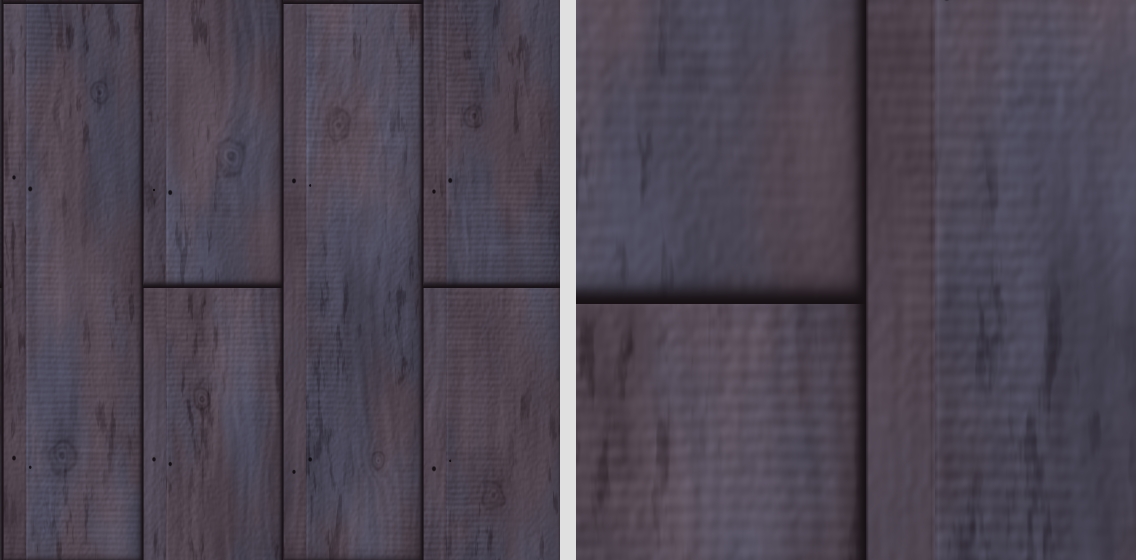
Left, the full canvas; right, a detail of the centre.
A Shadertoy shader for this texture:

```glsl
// Dark violet stained timber cladding: four rough-sawn boards with staggered butt joints.

const float BOARD_COUNT = 4.0;
const float BOARD_WIDTH = 1.0 / BOARD_COUNT;
const float LEFT_OFFSET = 0.006;
const float BATTEN_WIDTH = 0.041;
const vec3 SHADOW_COLOR = vec3(0.09, 0.065, 0.08);
const vec3 DARK_STAIN = vec3(0.16, 0.13, 0.16);
const vec3 LIGHT_STAIN = vec3(0.365, 0.340, 0.400);

float hash(vec2 p) {
    vec3 q = fract(vec3(p.xyx) * 0.1031);
    q += dot(q, q.yzx + 33.33);
    return fract((q.x + q.y) * q.z);
}

float noise(vec2 p) {
    vec2 cell = floor(p);
    vec2 f = fract(p);
    f = f * f * (3.0 - 2.0 * f);
    float low = mix(hash(cell), hash(cell + vec2(1, 0)), f.x);
    float high = mix(hash(cell + vec2(0, 1)), hash(cell + vec2(1, 1)), f.x);
    return mix(low, high, f.y);
}

float fbm(vec2 p) {
    float sum = 0.0;
    float weight = 0.533;
    for (int i = 0; i < 4; i++) {
        sum += weight * noise(p);
        p = p * 2.03 + 17.7;
        weight *= 0.5;
    }
    return sum;
}

// Height of the torn fibres: fine grit plus long vertical cracks.
float fibreHeight(vec2 p) {
    return 0.6 * noise(p * vec2(210.0, 150.0)) + 0.6 * fbm(p * vec2(95.0, 28.0));
}

// Tone of the wood: 0 is dark stain, 1 is light stain.
float woodTone(vec2 p, float seed) {
    vec2 q = p + seed * vec2(3.7, 5.3);
    float blotch = fbm(q * vec2(9.0, 3.5)) - 0.5;
    float streak = fbm(q * vec2(65.0, 4.0)) - 0.5;
    float sawMask = smoothstep(0.3, 0.65, fbm(q * vec2(7.0, 4.0) + 40.0));
    float saw = noise(q * vec2(14.0, 115.0)) - 0.5;
    saw += 0.5 * sin(q.y * 620.0 + 3.0 * noise(q * 12.0));
    float relief = fibreHeight(q) - fibreHeight(q + vec2(0.0022, -0.0022));
    float roughness = mix(0.16, 0.42, fbm(q * vec2(16.0, 3.0) + 70.0));
    float cracks = smoothstep(0.57, 0.75, fbm(q * vec2(85.0, 16.0) + 9.0));
    float crackMask = smoothstep(0.45, 0.65, fbm(q * vec2(12.0, 3.0) + 25.0));
    return 0.73 + 0.62 * blotch + 0.30 * streak + 0.13 * saw * sawMask
         + roughness * relief - 0.35 * cracks * crackMask;
}

// Arched growth lines, bent around whatever distortion is passed in.
float growthLines(vec2 p, float seed, float bend) {
    float warp = fbm(p * vec2(8.0, 2.2) + seed * 11.0);
    float wave = sin(p.x * 260.0 + warp * 38.0 + bend);
    return wave * smoothstep(0.42, 0.68, fbm(p * vec2(6.0, 2.5) + seed * 5.0));
}

// x: darkening by knots, y: how far they bend the grain.
vec2 knots(vec2 p, float seed) {
    vec2 result = vec2(0.0);
    for (int i = 0; i < 2; i++) {
        vec2 id = vec2(seed * 7.0 + 2.0, float(i) * 13.0 + 5.0);
        vec2 center = vec2(mix(0.085, 0.22, hash(id)),
                           (float(i) + mix(0.2, 0.8, hash(id + 3.1))) * 0.5);
        float size = mix(0.009, 0.026, hash(id + 8.7));
        vec2 offset = (p - center) * vec2(1.0, 0.8);
        float d = length(offset) / size + 0.5 * (noise(p * 55.0) - 0.5);
        float rings = 0.10 * sin(d * 13.0) * exp(-d * d * 0.8);
        float core = 0.20 * exp(-d * d * 12.0);
        float rim = 0.20 * exp(-pow((d - 1.0) * 3.5, 2.0));
        float smudge = 0.40 * exp(-length((offset - size * vec2(0.6, 1.4)) / size * vec2(0.9, 0.5)))
                     * fbm(p * vec2(90.0, 40.0));
        result += vec2(rings + core + rim + smudge, 9.0 * exp(-d * d * 0.2));
    }
    return result;
}

// Two rows of nail holes, one in the batten and one beside it.
float nailHoles(vec2 p, float y, float seed) {
    float hole = 0.0;
    for (int i = 0; i < 4; i++) {
        vec2 id = vec2(seed * 5.0 + 1.0, float(i) * 9.0);
        float row = 0.17 + 0.5 * floor(float(i) / 2.0);
        vec2 center = vec2(0.019 + 0.029 * mod(float(i), 2.0), row + 0.03 * (hash(id) - 0.5));
        float d = length((vec2(p.x, y) - center) * vec2(1.0, 0.8));
        float radius = mix(0.002, 0.0038, hash(id + 4.0));
        hole = max(hole, 1.0 - smoothstep(radius * 0.5, radius * 1.3, d));
    }
    return hole;
}

void mainImage(out vec4 fragColor, in vec2 fragCoord) {
    vec2 uv = fragCoord / iResolution.xy;

    // Board layout: local x from the left edge, y from the butt joint.
    float x = uv.x - LEFT_OFFSET;
    float board = mod(floor(x / BOARD_WIDTH), BOARD_COUNT);
    float joint = mod(board, 2.0) < 0.5 ? 0.992 : 0.486;
    vec2 p = vec2(mod(x, BOARD_WIDTH), fract(uv.y - joint));
    float onFace = smoothstep(-0.001, 0.001, p.x - BATTEN_WIDTH);
    float seed = board + 1.0 + (onFace > 0.5 ? 0.0 : 6.0);

    // Wood surface.
    vec2 knot = knots(p, board) * onFace;
    float tone = woodTone(p, seed) - knot.x;
    tone += 0.06 * growthLines(p, seed, knot.y);
    tone += 0.20 * exp(-abs(p.x - BATTEN_WIDTH - 0.002) / 0.0015);
    tone -= 0.22 * exp(-abs(p.x - BATTEN_WIDTH + 0.002) / 0.0012);
    tone += 0.15 * exp(-(1.0 - p.y) / 0.003);
    vec3 color = mix(DARK_STAIN, LIGHT_STAIN, clamp(tone, -0.2, 1.25));
    float hue = smoothstep(0.3, 0.7, fbm(p * vec2(11.0, 4.0) + seed * 23.0)) * mix(0.4, 1.0, onFace);
    color *= mix(vec3(1.05, 0.98, 0.95), vec3(0.95, 1.01, 1.06), hue);

    // Nails and shadows cast by the overlapping boards.
    color = mix(color, SHADOW_COLOR * 0.6, 0.9 * nailHoles(p, uv.y, board));
    float edge = BOARD_WIDTH - p.x;
    float sideShadow = 0.75 * exp(-pow(edge / 0.006, 2.0)) + 0.25 * exp(-edge / 0.02);
    float jointShadow = 0.85 * exp(-pow(p.y / 0.010, 2.0)) + 0.15 * exp(-p.y / 0.025);
    float shadow = 1.0 - (1.0 - sideShadow) * (1.0 - jointShadow);
    shadow = max(shadow, 0.6 * (1.0 - smoothstep(0.0, 0.002, p.x)));
    fragColor = vec4(mix(color, SHADOW_COLOR, shadow), 1.0);
}
```
